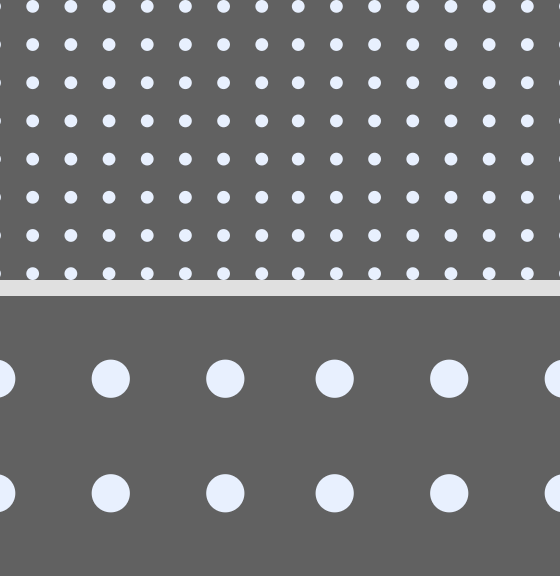
Top: the whole. Bottom: its middle third, enlarged.
Reproduce this pattern procedurally as a Shadertoy shader.

```glsl
// Pale round dots in a square grid on flat grey, mirrored about the centre line.

// Lengths are fractions of the canvas height.
#define PITCH (3.0 / 22.0)
#define DOT_RADIUS (PITCH / 6.0)
#define FIRST_COLUMN 0.0651
#define FIRST_ROW (PITCH * 0.5)
#define GROUND_COLOR vec3(0.380, 0.380, 0.380)
#define DOT_COLOR vec3(0.910, 0.943, 0.996)

// Signed distance to the nearest dot; the folded axes mirror the grid.
float dotGridDistance(vec2 p) {
    vec2 cell = abs(p) - vec2(FIRST_COLUMN, FIRST_ROW);
    cell -= PITCH * floor(cell / PITCH + 0.5);
    return length(cell) - DOT_RADIUS;
}

void mainImage(out vec4 fragColor, in vec2 fragCoord) {
    // Centred coordinates, one unit per canvas height
    vec2 p = (fragCoord - 0.5 * iResolution.xy) / iResolution.y;

    // Dot coverage, smoothed over one pixel
    float coverage = clamp(0.5 - dotGridDistance(p) * iResolution.y, 0.0, 1.0);

    fragColor = vec4(mix(GROUND_COLOR, DOT_COLOR, coverage), 1.0);
}
```
